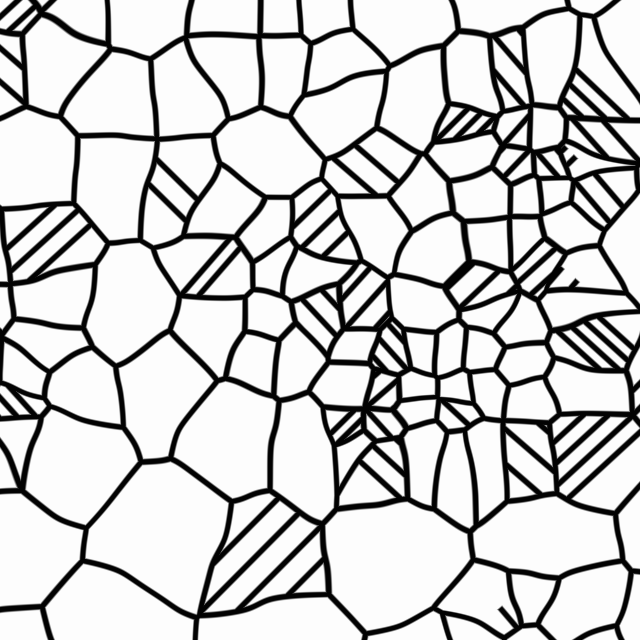
Give the GLSL for this pattern, as a WebGL 1 fragment shader.

```glsl
precision highp float;
// Polycrystal grain boundaries: black lines of even width around white grains.
// Grains are cells of a Voronoi diagram with mixed seed density and a partly
// diamond-shaped metric; some grains are crossed by straight diagonal twin lines.

uniform vec2 u_resolution;

const vec3 PAPER = vec3(0.992);
const vec3 INK = vec3(0.008);
const float LINE_HALF_WIDTH = 0.0044;
const float EDGE_SOFTNESS = 0.0018;

const float BLOCKS = 5.0;             // coarse blocks across the canvas
const vec2 BLOCK_SHIFT = vec2(0.37, 0.61);
const float JITTER = 0.76;            // scatter of a seed in its sub-block
const vec2 CROWD_CENTER = vec2(0.70, 0.62);
const float CROWD_FALLOFF = 9.0;

const float DIAMOND = 0.5;            // 0 = round metric, 1 = diamond metric
const float BEND_RADIUS = 0.016;
const float WARP_SCALE = 9.0;
const float WARP_AMOUNT = 0.014;

const float TWIN_SHARE = 0.27;
const float SPUR_SHARE = 0.12;
const float TWIN_ANGLE = 0.785;
const float TWIN_ANGLE_SPREAD = 0.16;

float hash(vec2 p) {
  vec3 q = fract(vec3(p.xyx) * 0.1031);
  q += dot(q, q.yzx + 33.33);
  return fract((q.x + q.y) * q.z);
}

vec2 hash2(vec2 p) {
  return vec2(hash(p + 17.3), hash(p + 61.7));
}

vec2 noise2(vec2 p) {
  vec2 i = floor(p);
  vec2 f = fract(p);
  f = f * f * (3.0 - 2.0 * f);
  vec2 low = mix(hash2(i), hash2(i + vec2(1.0, 0.0)), f.x);
  vec2 high = mix(hash2(i + vec2(0.0, 1.0)), hash2(i + 1.0), f.x);
  return mix(low, high, f.y);
}

// Number of seeds along each side of a block, 1 to 4.
float seedsPerSide(vec2 block) {
  vec2 away = (block + 0.5 - BLOCK_SHIFT) / BLOCKS - CROWD_CENTER;
  float crowd = exp(-CROWD_FALLOFF * dot(away, away));
  float density = 0.75 * hash(block + 40.5) + 0.45 * crowd;
  return 1.0 + floor(4.0 * pow(min(density, 0.98), 1.5));
}

vec2 seedPosition(vec2 block, float index, float side) {
  float row = floor((index + 0.5) / side);
  vec2 sub = vec2(index - row * side, row);
  vec2 scatter = 0.5 + JITTER * (hash2(block * 7.0 + sub * 1.7 + 90.0) - 0.5);
  return (block + (sub + scatter) / side - BLOCK_SHIFT) / BLOCKS;
}

// Distance under the mixed metric in x, its gradient in yz.
vec3 metric(vec2 v) {
  vec2 softAbs = sqrt(v * v + BEND_RADIUS * BEND_RADIUS);
  float radius = length(v) + 1e-5;
  return vec3(mix(radius, softAbs.x + softAbs.y, DIAMOND),
              mix(v / radius, v / softAbs, DIAMOND));
}

// Distance to the straight twin lines of the grain around a seed.
float twinDistance(vec2 p, vec2 seed) {
  vec2 id = floor(seed * 4096.0);
  if (hash(id) > TWIN_SHARE) return 1.0;
  vec2 style = hash2(id + 5.0);
  float flip = style.x < 0.5 ? -1.0 : 1.0;
  float angle = flip * TWIN_ANGLE + TWIN_ANGLE_SPREAD * (style.y - 0.5);
  vec2 normal = vec2(cos(angle), sin(angle));
  vec2 v = p - seed;
  float spacing = mix(0.018, 0.042, hash(id + 9.0));
  float across = dot(v, normal) / spacing;
  float last = floor(3.0 * hash(id + 13.0));
  float line = clamp(floor(across + 0.5), -1.0, last);
  float d = abs(across - line) * spacing;
  bool spur = hash(id + 21.0) < SPUR_SHARE;
  return spur ? max(d, dot(v, vec2(-normal.y, normal.x))) : d;
}

void main() {
  float canvas = min(u_resolution.x, u_resolution.y);
  vec2 p = gl_FragCoord.xy / canvas;
  vec2 q = p + WARP_AMOUNT * (noise2(p * WARP_SCALE + 30.0) - 0.5);
  vec2 home = floor(q * BLOCKS + BLOCK_SHIFT);

  // First pass: the nearest seed owns this grain.
  vec3 nearest = vec3(1e3, 0.0, 0.0);
  vec2 owner = vec2(0.0);
  for (int n = 0; n < 9; n++) {
    vec2 block = home + vec2(mod(float(n), 3.0), floor((float(n) + 0.5) / 3.0)) - 1.0;
    float side = seedsPerSide(block);
    for (int k = 0; k < 16; k++) {
      if (float(k) >= side * side) break;
      vec2 seed = seedPosition(block, float(k), side);
      vec3 m = metric(q - seed);
      if (m.x < nearest.x) { nearest = m; owner = seed; }
    }
  }

  // Second pass: distance to the closest boundary, scaled by its slope.
  float d = twinDistance(p, owner);
  for (int n = 0; n < 9; n++) {
    vec2 block = home + vec2(mod(float(n), 3.0), floor((float(n) + 0.5) / 3.0)) - 1.0;
    float side = seedsPerSide(block);
    for (int k = 0; k < 16; k++) {
      if (float(k) >= side * side) break;
      vec2 seed = seedPosition(block, float(k), side);
      vec3 gap = metric(q - seed) - nearest;
      if (distance(seed, owner) > 1e-4) d = min(d, gap.x / max(length(gap.yz), 0.05));
    }
  }

  float soft = max(EDGE_SOFTNESS, 0.7 / canvas);
  float paper = smoothstep(LINE_HALF_WIDTH - soft, LINE_HALF_WIDTH + soft, d);
  gl_FragColor = vec4(mix(INK, PAPER, paper), 1.0);
}
```
